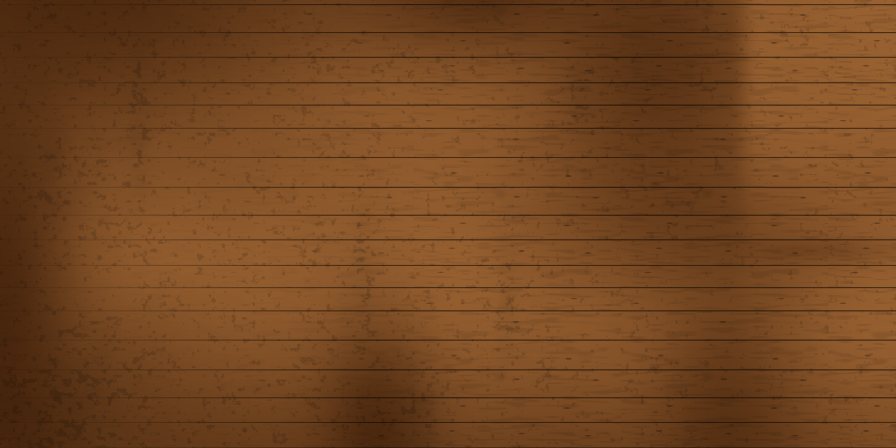
This texture is drawn by a Shadertoy shader. Its source:

```glsl
// Weathered brown wooden planks with thin dark seams, fine grain, faint stains and uneven light.
#define DARK_WOOD vec3(0.262, 0.131, 0.040)
#define LIGHT_WOOD vec3(0.608, 0.387, 0.196)
#define TILE_SIZE vec2(0.4622, 0.4076)
#define TILE_OFFSET 0.0104
#define SEAM_WIDTH 0.0027
#define SEAM_DEPTH 0.50
#define GRAIN_DEPTH 0.085
#define STAIN_DEPTH 0.14
#define KNOT_CELLS 3.0
#define KNOT_DEPTH 0.28

// Seam positions within one tile of seven planks, from the top down
const float SEAMS[8] = float[8](0.0, 0.153, 0.288, 0.428, 0.550, 0.677, 0.837, 1.0);

// Soft shadows: centre and radii as fractions of the canvas
const vec4 SHADOWS[9] = vec4[9](
    vec4(0.00, 0.30, 0.085, 0.70), vec4(0.10, 1.04, 0.29, 0.33),
    vec4(0.54, 1.02, 0.14, 0.13), vec4(0.42, 0.02, 0.06, 0.25),
    vec4(0.81, 0.04, 0.085, 0.37), vec4(0.92, 0.44, 0.09, 0.03),
    vec4(0.50, -0.05, 1.00, 0.21), vec4(0.78, 0.52, 0.17, 0.14),
    vec4(0.08, 0.00, 0.26, 0.32));
const float SHADOW_DEPTH[9] = float[9](0.90, 0.86, 0.70, 0.78, 0.62, 0.28, 0.45, 0.30, 0.45);

// Vertical smears of dirt, in the same layout
const vec4 SMEARS[7] = vec4[7](
    vec4(0.155, 0.70, 0.014, 0.16), vec4(0.06, 0.60, 0.02, 0.12),
    vec4(0.405, 0.40, 0.014, 0.14), vec4(0.565, 0.35, 0.013, 0.16),
    vec4(0.65, 0.78, 0.012, 0.07), vec4(0.08, 0.10, 0.07, 0.16),
    vec4(0.47, 0.08, 0.02, 0.10));

float hash(vec2 p) {
    vec3 q = fract(vec3(p.xyx) * 0.1031);
    q += dot(q, q.yzx + 33.33);
    return fract((q.x + q.y) * q.z);
}

float noise(vec2 p) {
    vec2 i = floor(p), f = fract(p);
    f = f * f * (3.0 - 2.0 * f);
    return mix(mix(hash(i), hash(i + vec2(1, 0)), f.x),
               mix(hash(i + vec2(0, 1)), hash(i + vec2(1, 1)), f.x), f.y);
}

float fbm(vec2 p) {
    float sum = 0.0, amp = 0.53;
    for (int i = 0; i < 4; i++) {
        sum += amp * noise(p);
        p = p * 2.03 + 17.3;
        amp *= 0.5;
    }
    return sum;
}

float softSpot(vec2 uv, vec4 spot) {
    vec2 d = (uv - spot.xy) / spot.zw;
    return exp(-dot(d, d));
}

// Broad light and shade across the wall
float lighting(vec2 uv) {
    float light = 0.95;
    for (int i = 0; i < 9; i++) light *= 1.0 - SHADOW_DEPTH[i] * softSpot(uv, SHADOWS[i]);
    float edge = 1.0 - smoothstep(0.815, 0.85, uv.x);
    light *= 1.0 - 0.68 * edge * softSpot(uv, vec4(0.73, 0.87, 0.14, 0.40));
    return light * (0.88 + 0.17 * noise(uv * vec2(8.0, 5.0)));
}

// Small speckles of dirt, gathered in the smears and on the left
float stains(vec2 p, vec2 uv) {
    float density = 0.30 * (1.0 - smoothstep(0.2, 0.9, uv.x));
    for (int i = 0; i < 7; i++) density += softSpot(uv, SMEARS[i]);
    density = min(density, 1.2);
    float speckle = fbm(p * vec2(90.0, 100.0)) + 0.10 * noise(p * 14.0) + 0.11 * density;
    return smoothstep(0.69, 0.88, speckle) + 0.65 * density * fbm(p * 22.0);
}

// Thin wavy fibres running along the planks
float grain(vec2 q) {
    q.y += 0.010 * noise(q * vec2(6.0, 20.0));
    float fibres = noise(q * vec2(26.0, 210.0));
    float broad = noise(q * vec2(9.0, 95.0) + 31.7);
    return smoothstep(0.55, 0.90, fibres) + 0.2 * smoothstep(0.5, 0.9, broad);
}

// One short dark knot in some cells of each plank; x runs over one tile
float knots(float x, float plank, float height, float pixel) {
    vec2 cell = vec2(floor(x * KNOT_CELLS), plank);
    vec2 jitter = vec2(hash(cell + 5.1), hash(cell + 9.7));
    vec2 centre = vec2((cell.x + 0.2 + 0.6 * jitter.x) / KNOT_CELLS, 0.3 + 0.4 * jitter.y);
    vec2 size = vec2(0.0065, 0.0020);
    vec2 d = (vec2(x, height) - centre) * vec2(TILE_SIZE.x, 0.058) / size;
    float blur = 0.5 * pixel / size.y;
    float knot = 1.0 - smoothstep(max(0.0, 1.0 - blur), 1.0 + blur, length(d));
    return step(0.45, hash(cell)) * knot;
}

void mainImage(out vec4 fragColor, in vec2 fragCoord) {
    vec2 uv = fragCoord / iResolution.xy;
    vec2 p = fragCoord / iResolution.y;
    float pixel = 1.0 / iResolution.y;

    // Position in the tile, nearest seam, plank number and height within the plank
    vec2 tile = fract(vec2(p.x, 1.0 - p.y - TILE_OFFSET) / TILE_SIZE);
    float seamDist = 1.0, plank = 0.0, height = 0.0;
    for (int i = 0; i < 7; i++) {
        seamDist = min(seamDist, min(abs(tile.y - SEAMS[i]), abs(tile.y - SEAMS[i + 1])));
        if (tile.y >= SEAMS[i]) {
            plank = float(i);
            height = (tile.y - SEAMS[i]) / (SEAMS[i + 1] - SEAMS[i]);
        }
    }
    seamDist *= TILE_SIZE.y;

    // Wood tone with grain that fades toward the worn left side
    float clarity = mix(0.25, 1.0, smoothstep(0.2, 0.65, uv.x));
    vec3 color = mix(DARK_WOOD, LIGHT_WOOD, clamp(lighting(uv), 0.0, 1.0));
    color *= 1.0 - GRAIN_DEPTH * clarity * grain(tile * TILE_SIZE + vec2(0.0, plank));
    color *= 1.0 - STAIN_DEPTH * stains(p, uv);
    color *= 1.0 - KNOT_DEPTH * clarity * knots(tile.x, plank, height, pixel);

    // Thin seam, fainter on the left
    float halfWidth = 0.5 * SEAM_WIDTH;
    float blur = 0.5 * max(pixel, 0.0015);
    float seam = 1.0 - smoothstep(halfWidth - blur, halfWidth + blur, seamDist);
    color *= 1.0 - SEAM_DEPTH * mix(0.12, 1.0, smoothstep(0.0, 0.45, uv.x)) * seam;

    fragColor = vec4(color, 1.0);
}
```
